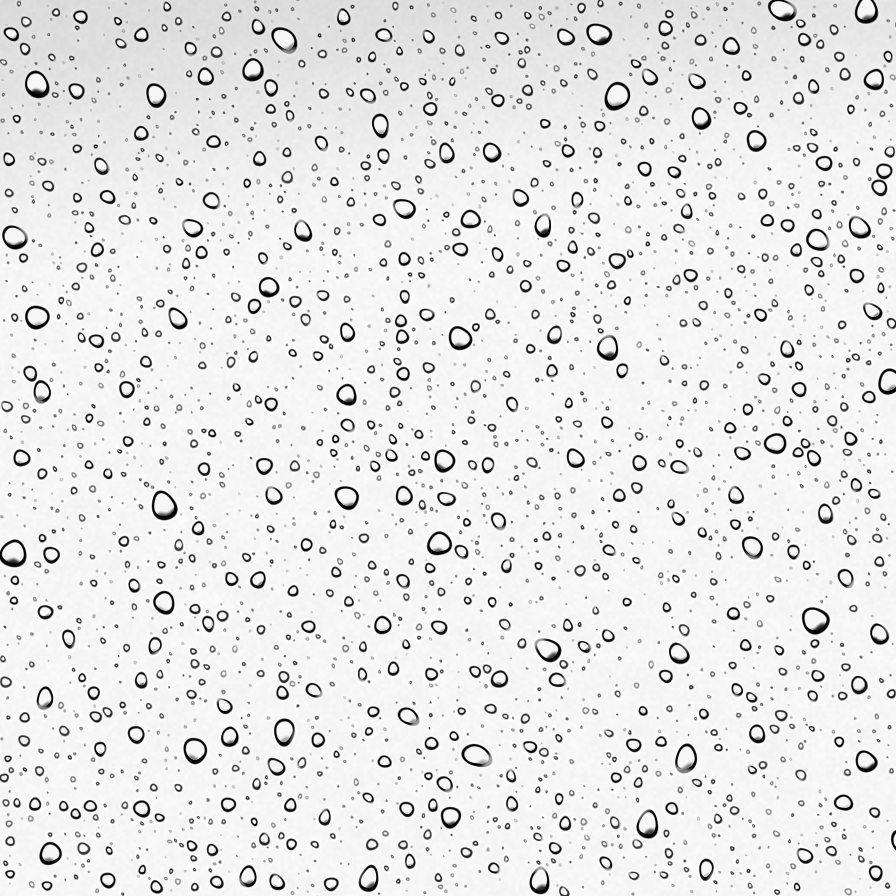
Reproduce this texture procedurally as a Shadertoy shader.

```glsl
// Rain drops of many sizes scattered on a pale, softly lit window pane.

const float PANE_LIGHT = 0.966;
const float DROP_LIGHT = 0.97;
const float INK = 0.015;
const int LAYERS = 5;

// Size and strength are (min, max)
struct Layer { float cells; float share; vec2 size; vec2 strength; float cap; };

float hash(vec2 p) {
    vec3 q = fract(vec3(p.xyx) * 0.1031);
    q += dot(q, q.yzx + 33.33);
    return fract((q.x + q.y) * q.z);
}

vec4 hash4(vec2 p) {
    return vec4(hash(p), hash(p + 37.7), hash(p + 91.3), hash(p + 153.9));
}

float valueNoise(vec2 p) {
    vec2 i = floor(p), f = fract(p);
    f = f * f * (3.0 - 2.0 * f);
    float low = mix(hash(i), hash(i + vec2(1, 0)), f.x);
    float high = mix(hash(i + vec2(0, 1)), hash(i + vec2(1, 1)), f.x);
    return mix(low, high, f.y);
}

vec2 rotate(vec2 p, float angle) {
    float c = cos(angle), s = sin(angle);
    return vec2(c * p.x + s * p.y, c * p.y - s * p.x);
}

// Mist, beads, small drops, middling drops, large drops
Layer dropLayer(int i) {
    if (i == 0) return Layer(62.0, 0.60, vec2(0.0011, 0.0022), vec2(0.2, 0.75), 0.3);
    if (i == 1) return Layer(41.0, 0.62, vec2(0.0022, 0.0042), vec2(0.4, 0.9), 0.3);
    if (i == 2) return Layer(26.0, 0.62, vec2(0.0044, 0.0070), vec2(0.75, 1.0), 0.4);
    if (i == 3) return Layer(15.0, 0.80, vec2(0.0072, 0.0108), vec2(0.95, 1.0), 0.6);
    return Layer(8.5, 0.64, vec2(0.0115, 0.0165), vec2(1.0), 1.0);
}

// Centre and radius of the drop in a cell; radius 0 leaves the cell empty
vec3 dropInCell(Layer layer, vec2 cell, vec2 key) {
    vec4 place = hash4(key + 11.0);
    vec2 center = (cell + 0.12 + 0.76 * place.xy) / layer.cells;
    float crowd = 0.7 + 0.6 * valueNoise(center * 7.0 + layer.cells);
    float radius = mix(layer.size.x, layer.size.y, pow(place.w, 1.6));
    return vec3(center, place.z < layer.share * crowd ? radius : 0.0);
}

// True where a drop would touch one of a bigger layer
bool isCrowded(vec3 drop, int index) {
    for (int i = index + 1; i < LAYERS; i++) {
        Layer layer = dropLayer(i);
        vec2 home = floor(drop.xy * layer.cells);
        for (int n = 0; n < 9; n++) {
            vec2 cell = home + vec2(n % 3 - 1, n / 3 - 1);
            vec3 other = dropInCell(layer, cell, cell + float(i) * 213.0);
            float reach = 1.12 * (other.z + drop.z) + 0.001;
            if (other.z > 0.0 && distance(other.xy, drop.xy) < reach) return true;
        }
    }
    return false;
}

// Signed distance to a tilted, slightly lumpy egg
float dropDistance(vec2 p, float radius, vec4 seed) {
    vec2 q = rotate(p, mix(-0.3, 1.2, seed.x));
    float taper = 0.28 * seed.y * seed.y;
    q.x *= 1.0 + taper * clamp(q.y / radius, -1.0, 1.5);
    q *= vec2(1.0 + 0.3 * seed.z, 1.0 - 0.1 * seed.z);
    float angle = atan(q.y, q.x);
    float lumps = 0.045 * sin(2.0 * angle + 6.28 * seed.w)
                + 0.04 * sin(3.0 * angle + 6.28 * seed.y);
    return length(q) - radius * (1.0 + lumps);
}

// Paints one drop over the shade: clear body, dark rim, darker lower cap
float paintDrop(float shade, vec2 p, float radius, float strength,
                float capAmount, vec4 seed, float blur) {
    float d = dropDistance(p, radius, seed);
    float body = 1.0 - smoothstep(-blur, blur, d);

    vec2 down = normalize(vec2(mix(-0.25, 0.5, seed.w), -1.0));
    float depth = dot(p, down) / radius;
    float rimWidth = 0.0015 + radius * (0.10 + 0.17 * smoothstep(0.1, 1.0, depth));
    float rim = smoothstep(-blur, blur, d + rimWidth);

    // Some rims fade on one side, where the light passes through
    float side = dot(p / radius, rotate(vec2(1, 0), 6.28 * seed.y));
    rim *= 1.0 - 0.65 * smoothstep(0.45, 1.0, side) * step(0.6, seed.z);

    float ripple = 0.1 * sin(p.x / radius * 5.0 + 6.28 * seed.x);
    float cap = smoothstep(0.3, 0.7, depth + ripple) * capAmount * mix(0.3, 1.0, seed.y);
    float ink = strength * max(rim, cap);

    // Thin bright fringe around the rim
    float fringe = strength * smoothstep(0.0045, 0.001, d) * 0.02;
    return mix(shade + fringe, mix(DROP_LIGHT, INK, ink), body);
}

// Scatters the drops of one layer on a jittered grid
float scatterDrops(float shade, vec2 uv, int index, float blur) {
    Layer layer = dropLayer(index);
    vec2 home = floor(uv * layer.cells);
    for (int n = 0; n < 9; n++) {
        vec2 cell = home + vec2(n % 3 - 1, n / 3 - 1);
        vec2 key = cell + float(index) * 213.0;
        vec3 drop = dropInCell(layer, cell, key);
        vec2 p = uv - drop.xy;
        if (drop.z == 0.0 || length(p) > 1.4 * drop.z + 0.005) continue;
        if (isCrowded(drop, index)) continue;
        float ink = mix(layer.strength.x, layer.strength.y, hash(key + 733.0));
        shade = paintDrop(shade, p, drop.z, ink, layer.cap, hash4(key + 417.0), blur);
    }
    return shade;
}

// Pale pane that dims to grey toward the top left, with a faint grain
float paneShade(vec2 uv) {
    float dim = smoothstep(0.72, 1.08, uv.y + 0.12 * (0.5 - uv.x));
    float grain = valueNoise(uv * 260.0) - 0.5;
    float smear = valueNoise(uv * vec2(45.0, 60.0)) - 0.5;
    return PANE_LIGHT - 0.11 * dim + 0.024 * grain + 0.012 * smear;
}

void mainImage(out vec4 fragColor, in vec2 fragCoord) {
    vec2 uv = fragCoord / iResolution.y;
    float blur = max(0.6 / iResolution.y, 0.0010);
    float shade = paneShade(uv);
    for (int i = 0; i < LAYERS; i++) shade = scatterDrops(shade, uv, i, blur);
    fragColor = vec4(vec3(clamp(shade, 0.0, 1.0)), 1.0);
}
```
